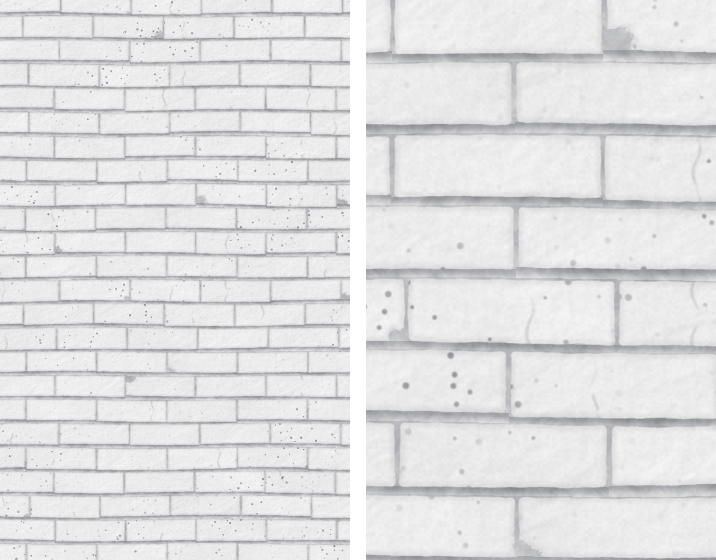
Left, the full canvas; right, a detail of the centre.
Give the GLSL for this texture, as a Shadertoy shader.

```glsl
// White painted brick wall: running bond with shadowed joints, pits and chipped corners.

float hash(vec2 p) {
    return fract(sin(dot(p, vec2(127.1, 311.7))) * 4375.85);
}

// Layered, warped sines, roughly -1 to 1.
float waves(vec2 p) {
    float sum = 0.0, gain = 0.55;
    for (int i = 0; i < 4; i++) {
        p += 0.7 * sin(p.yx * 1.3 + float(i) * 2.1);
        sum += gain * sin(p.x) * cos(p.y);
        p = mat2(1.5, 1.1, -1.1, 1.5) * p + 3.7;
        gain *= 0.6;
    }
    return sum;
}

// Cellular noise: distance to the nearest point, and that point's random value.
vec2 cellular(vec2 p) {
    vec2 cell = floor(p), best = vec2(9.0, 0.0);
    for (int y = -1; y <= 1; y++)
        for (int x = -1; x <= 1; x++) {
            vec2 c = cell + vec2(x, y);
            vec2 point = c + vec2(hash(c), hash(c + 47.3));
            float d = length(p - point);
            if (d < best.x) best = vec2(d, hash(c + 91.7));
        }
    return best;
}

// Height of the brushed paint.
float relief(vec2 p) {
    return 0.6 * waves(p * vec2(2.0, 3.0)) + 0.35 * cellular(p * 5.0).x;
}

void mainImage(out vec4 fragColor, in vec2 fragCoord) {
    // One unit is one course; y runs down from the top edge.
    vec2 p = vec2(fragCoord.x, iResolution.y - fragCoord.y) / iResolution.y * 23.37;
    float px = 23.37 / iResolution.y;

    // Running bond with uneven courses.
    float v = p.y + 0.33 + 0.03 * sin(p.x * 0.6 + p.y * 0.4);
    float row = floor(v);
    float shift = mix(0.81, 0.37, mod(row, 2.0)) + 0.1 * (hash(vec2(row, 5.0)) - 0.5);
    float u = p.x / 2.94 - shift;
    vec2 id = vec2(floor(u), row);
    vec2 q = vec2((fract(u) - 0.5) * 2.94, fract(v) - 0.5);
    float h1 = hash(id + 3.1), h2 = hash(id + 17.9), h3 = hash(id + 29.3);

    // Brick outline: rounded box, slightly tilted, with a ragged edge.
    float bottom = 0.325 + 0.1 * h1 + 0.025 * (h2 - 0.5) * q.x;
    float top = -0.485 + 0.02 * h3;
    vec2 center = vec2(0.03 * (h3 - 0.5), 0.5 * (top + bottom));
    vec2 size = vec2(1.435, 0.5 * (bottom - top));
    vec2 a = abs(q - center) - size + 0.06;
    float d = length(max(a, 0.0)) + min(max(a.x, a.y), 0.0) - 0.06;
    d += 0.016 * waves(p * 5.0);

    // A few corners are broken off.
    vec2 corner = center + size * vec2(h1 < 0.5 ? -1.0 : 1.0, h3 < 0.3 ? -1.0 : 1.0);
    float bite = 0.3 * smoothstep(0.8, 1.0, h2) + 0.09 * waves(p * 6.0 + 4.0);
    if (h2 > 0.8) d = max(d, bite - length((q - corner) * vec2(0.7, 1.0)));

    // Joint: deepest shadow just under the brick, paler mortar below it.
    float below = q.y - bottom;
    float joint = below > 0.0 ? mix(0.63, 0.82, smoothstep(0.01, 0.15, below)) : 0.74;
    joint += 0.07 * waves(p * vec2(1.6, 3.0)) + 0.05 * waves(p * 11.0);

    // Painted face: tone, light from the upper left, softened rim.
    float face = 0.925 + 0.014 * (h3 - 0.5) + 0.012 * waves(p * 1.1);
    face += 0.06 * (relief(p) - relief(p - 0.05));
    face -= 0.05 * smoothstep(-0.11, 0.0, d);

    // Pits gather in patches.
    vec2 pit = cellular(p * 4.5);
    float patchy = smoothstep(-0.1, 0.5, waves(p * 0.55 + 8.0));
    float radius = 0.08 + 0.12 * fract(pit.y * 37.0);
    float spot = 1.0 - smoothstep(radius - 0.08, radius + 0.12, pit.x);
    face -= 0.3 * spot * step(0.78, pit.y) * (0.12 + 0.88 * patchy);

    // Hairline cracks on some bricks.
    float crack = abs(q.x - 2.0 * (h3 - 0.5) - 0.05 * sin(q.y * 9.0 + h1 * 20.0));
    face -= 0.09 * step(0.7, h1) * (1.0 - smoothstep(0.0, 0.035 + px, crack))
        * smoothstep(-0.2, 0.3, waves(p * 3.0));

    float tone = mix(face, joint, smoothstep(-px, px, d));
    tone += 0.022 * (hash(floor(p * 24.0)) - 0.5);
    vec3 tint = mix(vec3(0.985, 0.99, 1.015), vec3(1.0), smoothstep(0.6, 0.95, tone));
    fragColor = vec4(clamp(tone * tint, 0.0, 1.0), 1.0);
}
```
